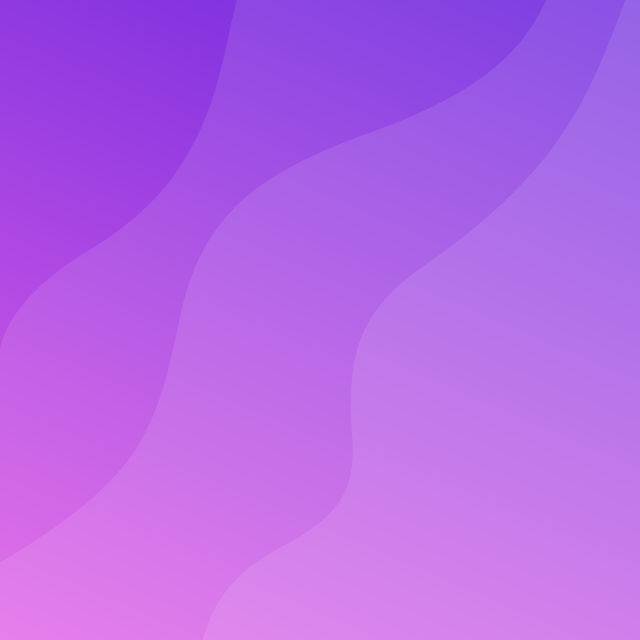
Give the GLSL for this background, as a three.js fragment shader.

```glsl
// Purple to pink gradient under three overlapping translucent waves.
// Each wave fills the area right of a smooth edge x(y), built from cubic
// Hermite spans, and lays a thin veil of white over what lies beneath.

varying vec2 vUv;

const vec3 PINK = vec3(0.880, 0.380, 0.903);
const vec3 VIOLET = vec3(0.425, 0.157, 0.872);
const vec2 GRADIENT_AXIS = vec2(0.30, 0.70);
const float VEIL = 0.10;         // white added by each wave
const float EDGE_WIDTH = 0.0018; // softness of the wave edges

// Knots hold (height, edge x, slope dx/dy).
// Returns the edge position and its slope; straight below the lower knot.
vec2 span(float y, vec3 low, vec3 high) {
  if (y < low.x) return vec2(low.y + low.z * (y - low.x), low.z);
  float h = high.x - low.x;
  float t = (y - low.x) / h;
  float rise = high.y - low.y;
  float a = low.z * h - rise;
  float b = rise - high.z * h;
  float bend = mix(a, b, t);
  float x = mix(low.y, high.y, t) + t * (1.0 - t) * bend;
  float slope = (rise + (1.0 - 2.0 * t) * bend + t * (1.0 - t) * (b - a)) / h;
  return vec2(x, slope);
}

// Upper left wave edge
vec2 upperEdge(float y) {
  vec3 foot = vec3(0.456, 0.000, 0.25);
  vec3 shoulder = vec3(0.609, 0.139, 1.65);
  vec3 rise = vec3(0.785, 0.307, 0.50);
  vec3 top = vec3(1.000, 0.370, 0.25);
  if (y < shoulder.x) return span(y, foot, shoulder);
  if (y < rise.x) return span(y, shoulder, rise);
  return span(y, rise, top);
}

// Long middle wave edge
vec2 middleEdge(float y) {
  vec3 foot = vec3(0.121, 0.000, 1.70);
  vec3 hollow = vec3(0.303, 0.215, 0.60);
  vec3 waist = vec3(0.499, 0.280, 0.22);
  vec3 crest = vec3(0.674, 0.365, 0.95);
  vec3 shelf = vec3(0.792, 0.576, 2.80);
  vec3 top = vec3(1.000, 0.854, 0.50);
  if (y < hollow.x) return span(y, foot, hollow);
  if (y < waist.x) return span(y, hollow, waist);
  if (y < crest.x) return span(y, waist, crest);
  if (y < shelf.x) return span(y, crest, shelf);
  return span(y, shelf, top);
}

// Lower right wave edge
vec2 lowerEdge(float y) {
  vec3 foot = vec3(0.000, 0.316, 0.35);
  vec3 step = vec3(0.147, 0.443, 1.90);
  vec3 hollow = vec3(0.232, 0.539, 0.45);
  vec3 waist = vec3(0.375, 0.548, 0.03);
  vec3 crest = vec3(0.583, 0.660, 1.45);
  vec3 rise = vec3(0.740, 0.840, 0.85);
  vec3 top = vec3(1.000, 0.977, 0.38);
  if (y < step.x) return span(y, foot, step);
  if (y < hollow.x) return span(y, step, hollow);
  if (y < waist.x) return span(y, hollow, waist);
  if (y < crest.x) return span(y, waist, crest);
  if (y < rise.x) return span(y, crest, rise);
  return span(y, rise, top);
}

// Soft coverage right of an edge, using the distance across it
float coverage(float x, vec2 edge) {
  float d = (x - edge.x) / sqrt(1.0 + edge.y * edge.y);
  return smoothstep(-0.5 * EDGE_WIDTH, 0.5 * EDGE_WIDTH, d);
}

void main() {
  // Base gradient
  vec3 color = mix(PINK, VIOLET, dot(vUv, GRADIENT_AXIS));

  // Stacked white veils
  color = mix(color, vec3(1.0), VEIL * coverage(vUv.x, upperEdge(vUv.y)));
  color = mix(color, vec3(1.0), VEIL * coverage(vUv.x, middleEdge(vUv.y)));
  color = mix(color, vec3(1.0), VEIL * coverage(vUv.x, lowerEdge(vUv.y)));

  gl_FragColor = vec4(color, 1.0);
}
```
